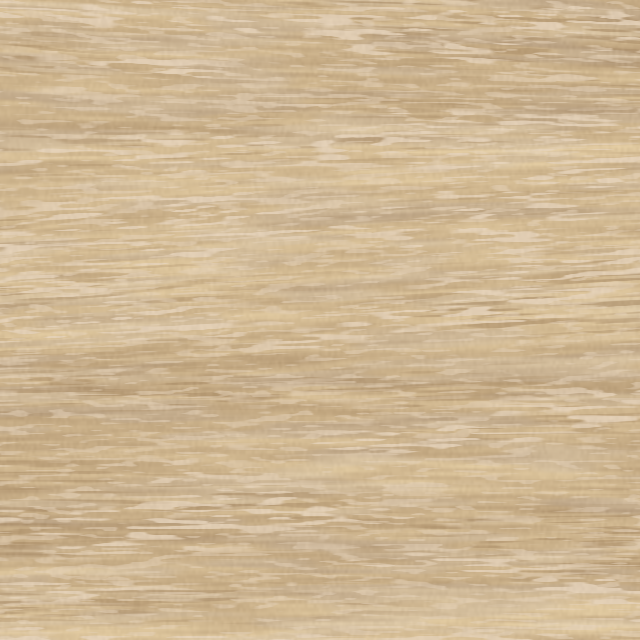
Give the GLSL for this texture, as a Shadertoy shader.

```glsl
// Pale limed oak veneer: fine horizontal grain with light pore dashes and thin dark fibres.

const vec3 TAN_WOOD   = vec3(0.725, 0.618, 0.472);
const vec3 CREAM_WOOD = vec3(0.892, 0.802, 0.638);
const vec3 PORE_PALE  = vec3(0.895, 0.822, 0.728);
const vec3 FIBRE_DARK = vec3(0.675, 0.560, 0.412);
const vec3 GREY_TINT  = vec3(-0.006, 0.004, 0.030);

// Frequencies across the canvas: x along the grain, y across it
const vec2 BAND_FREQ   = vec2(0.9, 12.0);
const vec2 STREAK_FREQ = vec2(2.4, 55.0);
const vec2 FINE_FREQ   = vec2(9.0, 170.0);
const vec2 PORE_FREQ   = vec2(21.0, 225.0);
const vec2 SPECK_FREQ  = vec2(34.0, 270.0);
const vec2 FIBRE_FREQ  = vec2(11.0, 235.0);
const vec2 TINT_FREQ   = vec2(7.0, 75.0);
const vec2 WEAVE_FREQ  = vec2(210.0, 150.0);

const float PORE_AMOUNT  = 0.85;
const float SPECK_AMOUNT = 0.50;
const float FIBRE_AMOUNT = 0.62;
const float WEAVE_AMOUNT = 0.016;

float hash(vec2 p) {
    vec3 q = fract(vec3(p.xyx) * 0.1031);
    q += dot(q, q.yzx + 33.33);
    return fract((q.x + q.y) * q.z);
}

// Smooth noise along one row; every row has its own random shift
float rowNoise(float x, float row, float seed) {
    x += 40.0 * hash(vec2(row, seed + 7.0));
    float cell = floor(x);
    float t = smoothstep(0.0, 1.0, x - cell);
    float key = row + 57.0 * seed;
    return mix(hash(vec2(cell, key)), hash(vec2(cell + 1.0, key)), t);
}

// Elongated noise from -1 to 1
float grain(vec2 p, float seed) {
    float row = floor(p.y);
    float t = smoothstep(0.0, 1.0, p.y - row);
    return 2.0 * mix(rowNoise(p.x, row, seed), rowNoise(p.x, row + 1.0, seed), t) - 1.0;
}

// Tilt the grain: rising in the middle, falling near the top, level at the bottom
vec2 bendGrain(vec2 p) {
    float rise = 0.045 * smoothstep(0.25, 0.55, p.y);
    float fall = 0.085 * smoothstep(0.62, 0.95, p.y);
    p.y -= (rise - fall) * (p.x - 0.5);
    p.y += 0.003 * grain(p * vec2(2.3, 5.0), 1.0);
    p.y += 0.0007 * grain(p * vec2(13.0, 30.0), 2.0);
    return p;
}

void mainImage(out vec4 fragColor, in vec2 fragCoord) {
    vec2 uv = fragCoord / iResolution.xy;
    vec2 p = bendGrain(uv) + 3.0;

    // Base tone from broad bands down to fine streaks
    float band = grain(p * BAND_FREQ, 3.0);
    float streak = grain(p * STREAK_FREQ, 4.0);
    float fine = grain(p * FINE_FREQ, 5.0);
    float tone = 0.50 + 0.17 * band + 0.22 * streak + 0.24 * fine;
    tone -= 0.13 * smoothstep(0.85, 1.0, uv.y);
    tone -= 0.15 * smoothstep(0.09, 0.0, abs(uv.y - 0.18));
    vec3 color = mix(TAN_WOOD, CREAM_WOOD, clamp(tone, 0.0, 1.0));

    // Greyish film in soft streaks
    color += GREY_TINT * smoothstep(-0.1, 0.5, grain(p * TINT_FREQ, 11.0));

    // Thin dark fibres
    float fibre = smoothstep(0.15, 0.65, grain(p * FIBRE_FREQ, 6.0));
    float fibrePatch = smoothstep(-0.7, 0.5, grain(p * vec2(2.0, 18.0), 7.0));
    color = mix(color, FIBRE_DARK, FIBRE_AMOUNT * fibre * fibrePatch);

    // Pale filled pores, long and short, gathered in patches
    float pore = smoothstep(0.25, 0.62, grain(p * PORE_FREQ, 8.0));
    float speck = smoothstep(0.25, 0.65, grain(p * SPECK_FREQ, 12.0));
    float porePatch = smoothstep(-0.7, 0.5, grain(p * vec2(3.5, 26.0), 9.0));
    float filling = max(PORE_AMOUNT * pore * porePatch, SPECK_AMOUNT * speck);
    color = mix(color, PORE_PALE, filling);

    // Faint cross texture
    color += WEAVE_AMOUNT * grain(uv * WEAVE_FREQ, 10.0);

    fragColor = vec4(color, 1.0);
}
```
